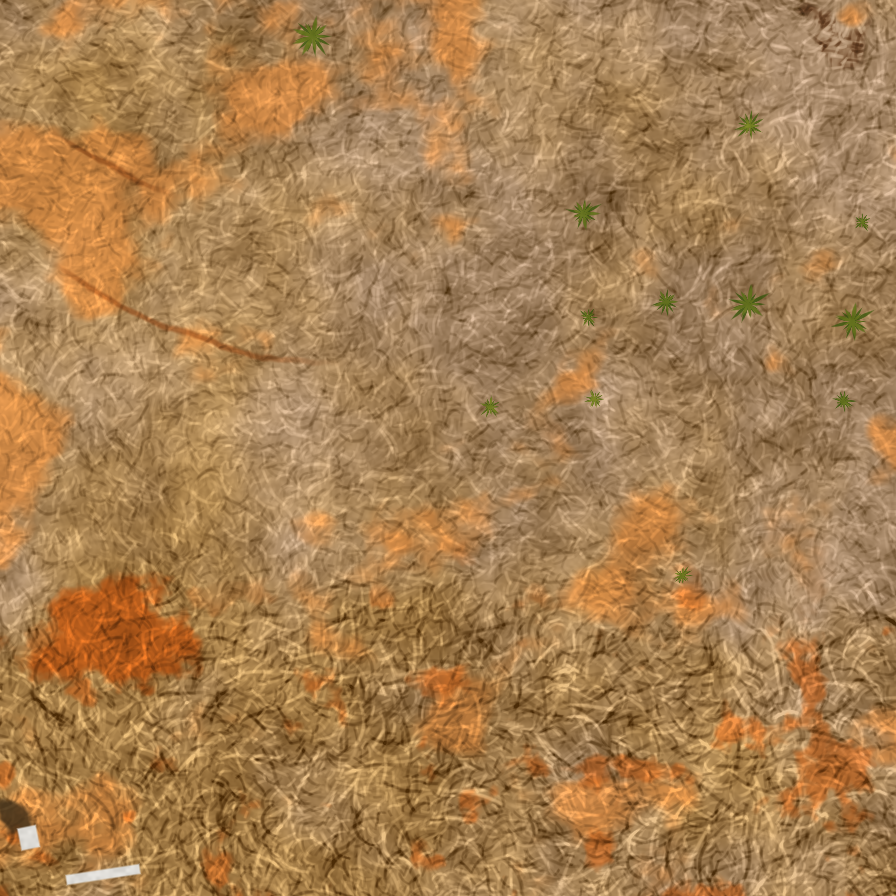
A three.js fragment shader for this texture:

```glsl
varying vec2 vUv;

const vec3 SHADOW_STRAW = vec3(0.41, 0.30, 0.155);
const vec3 PALE_STRAW = vec3(0.79, 0.675, 0.51);
const vec3 WARM_TINT = vec3(1.06, 0.99, 0.82);
const vec3 COOL_TINT = vec3(1.0, 0.985, 1.06);
const vec3 SOIL = vec3(0.83, 0.52, 0.24);
const vec3 RUST = vec3(0.76, 0.36, 0.09);
const vec3 DEAD_LEAF = vec3(0.36, 0.20, 0.09);
const vec3 LEAF_DARK = vec3(0.15, 0.27, 0.05);
const vec3 LEAF_LIGHT = vec3(0.47, 0.52, 0.11);
const vec3 LITTER = vec3(0.87, 0.86, 0.84);
const float STRAW_CONTRAST = 0.36;
const float TUFT_GRID = 10.0;
const float TUFT_CHANCE = 0.45;
const float STRAY_CHANCE = 0.06;
const float TAU = 6.2831853;

vec3 hash3(vec2 p) {
  vec3 q = fract(p.xyx * vec3(0.1031, 0.1030, 0.0973));
  q += dot(q, q.yxz + 33.33);
  return fract((q.xxy + q.yzz) * q.zyx);
}

float noise(vec2 p) {
  vec2 i = floor(p), f = fract(p);
  f = f * f * (3.0 - 2.0 * f);
  float low = mix(hash3(i).x, hash3(i + vec2(1.0, 0.0)).x, f.x);
  float high = mix(hash3(i + vec2(0.0, 1.0)).x, hash3(i + 1.0).x, f.x);
  return mix(low, high, f.y);
}

float fbm(vec2 p) {
  float sum = 0.0, amp = 0.5;
  for (int i = 0; i < 4; i++) {
    sum += amp * noise(p);
    p = mat2(1.6, 1.2, -1.2, 1.6) * p + 17.3;
    amp *= 0.5;
  }
  return sum / 0.9375;
}

vec2 rotate(vec2 p, float a) {
  float c = cos(a), s = sin(a);
  return vec2(c * p.x + s * p.y, c * p.y - s * p.x);
}

// Signed light and dark of scattered, slightly bent blades
float strawLayer(vec2 uv, float density, float width, float flow, float seed) {
  vec2 p = uv * density + seed;
  float tone = 0.0;
  for (int j = -1; j <= 1; j++)
  for (int i = -1; i <= 1; i++)
  for (int k = 0; k < 3; k++) {
    vec2 cell = floor(p) + vec2(float(i), float(j));
    vec3 place = hash3(cell + 57.0 * float(k));
    vec3 look = hash3(cell + 57.0 * float(k) + 211.0);
    vec2 d = rotate(p - cell - place.xy, flow + (place.z - 0.5) * 2.4);
    d.y += (look.z - 0.5) * d.x * d.x;
    float halfLen = mix(0.35, 0.95, look.y);
    float across = 1.0 - smoothstep(0.15 * width, width, abs(d.y));
    float along = 1.0 - smoothstep(0.6 * halfLen, halfLen, abs(d.x));
    tone += (look.x * 2.0 - 1.0) * across * along;
  }
  return tone;
}

// Star of tapering leaves, split into angular sectors
float leafStar(vec2 d, float radius, float leaves, float seed) {
  float turn = (atan(d.y, d.x) / TAU + 0.5) * leaves;
  float reach = radius * mix(0.45, 1.0, hash3(vec2(floor(turn), seed)).x);
  float taper = 1.0 - length(d) / reach;
  return smoothstep(-0.08, 0.22, taper - 1.5 * abs(fract(turn) - 0.5));
}

float softEllipse(vec2 p, vec2 centre, vec2 radii, float ragged) {
  return 1.0 - smoothstep(0.7, 1.1, length((p - centre) / radii) + ragged);
}

float softBox(vec2 d, vec2 halfSize) {
  vec2 q = abs(d) - halfSize;
  return 1.0 - smoothstep(-0.001, 0.002, max(q.x, q.y));
}

void main() {
  vec2 uv = vUv;
  float rough = fbm(uv * 28.0) - 0.5;
  float broad = fbm(uv * 6.0 + 40.0) - 0.5;
  float left = 1.0 - smoothstep(0.1, 0.65, uv.x);
  float thatch = 1.0 - smoothstep(0.28, 0.42, uv.y + 0.25 * broad);

  // Dry straw mat
  float flow = 0.8 + 3.2 * (noise(uv * 7.0) - 0.5);
  float straw = strawLayer(uv, 27.0, 0.09, flow, 3.0) * mix(0.55, 1.2, thatch)
    + strawLayer(uv, 46.0, 0.14, flow, 91.0)
    + strawLayer(uv, 78.0, 0.19, flow, 173.0) * 0.85;
  float grain = noise(uv * 210.0) - 0.5;
  float tone = 0.59 + STRAW_CONTRAST * mix(0.8, 1.15, thatch) * straw
    + 0.65 * rough + 0.45 * broad + 0.16 * grain - 0.12 * thatch;
  tone = clamp(tone, -0.35, 1.25);
  vec3 colour = mix(SHADOW_STRAW, PALE_STRAW, tone);
  float warmth = clamp(0.15 + 0.45 * left + 0.5 * thatch + 1.6 * (fbm(uv * 9.0 + 8.0) - 0.5), 0.0, 1.0);
  colour *= mix(COOL_TINT, WARM_TINT, warmth);

  // Bare soil showing through
  float light = 0.72 + 0.46 * tone;
  float bias = 0.10 * left * smoothstep(0.35, 0.5, uv.y) - 0.03;
  float soil = smoothstep(0.57, 0.73, fbm(uv * vec2(8.0, 10.0) + 71.0) + bias + 0.15 * rough);
  colour = mix(colour, SOIL * light, 0.75 * soil);
  float flecks = thatch * smoothstep(0.60, 0.74, fbm(uv * 21.0 + 130.0));
  float scar = softEllipse(uv, vec2(0.115, 0.29), vec2(0.105, 0.058), 1.4 * rough + broad);
  colour = mix(colour, RUST * light, max(0.6 * flecks, 0.88 * scar));

  // Curved ruts
  float rutY = 0.595 + 1.06 * (0.38 - uv.x) * (0.38 - uv.x) + 0.012 * rough;
  float rutSpan = smoothstep(0.05, 0.1, uv.x) * (1.0 - smoothstep(0.26, 0.4, uv.x));
  float rut = 1.0 - smoothstep(0.001, 0.006, abs(uv.y - rutY));
  float upperRut = 1.0 - smoothstep(0.001, 0.005, abs(uv.y - rutY - 0.15));
  upperRut *= 1.0 - smoothstep(0.14, 0.21, uv.x);
  colour = mix(colour, mix(DEAD_LEAF, RUST, 0.45) * light, 0.65 * rutSpan * max(rut, upperRut));

  // Withered clump
  float clump = softEllipse(uv, vec2(0.93, 0.955), vec2(0.042, 0.038), 2.0 * rough);
  colour = mix(colour, DEAD_LEAF * (0.6 + 0.9 * tone), 0.8 * clump * smoothstep(-0.2, 0.3, 0.6 - tone));

  // Green tufts, denser on the right
  vec2 cell = floor(uv * TUFT_GRID);
  vec3 place = hash3(cell + 313.0);
  vec3 look = hash3(cell + 547.0);
  bool meadow = cell.x > 4.5 && cell.y > 2.5 && cell.y < 8.5;
  float present = step(place.z, meadow ? TUFT_CHANCE : STRAY_CHANCE);
  vec2 d = fract(uv * TUFT_GRID) - mix(vec2(0.35), vec2(0.65), place.xy);
  float radius = mix(0.13, 0.34, look.x * look.x);
  float under = leafStar(d, radius, 13.0, look.y * 90.0);
  float over = leafStar(rotate(d, 0.7), radius * 0.85, 9.0, look.z * 90.0);
  vec3 leaf = mix(LEAF_DARK, LEAF_LIGHT, clamp(0.25 + 0.5 * look.y * tone + 0.35 * over, 0.0, 1.0));
  colour = mix(colour, leaf, 0.88 * present * max(under, over));

  // Pale litter in the corner
  float gap = softEllipse(uv, vec2(0.02, 0.085), vec2(0.024, 0.022), 1.5 * rough);
  colour = mix(colour, SHADOW_STRAW * 0.5, 0.75 * gap);
  float chip = softBox(rotate(uv - vec2(0.032, 0.065), 0.2), vec2(0.010, 0.012));
  float strip = softBox(rotate(uv - vec2(0.115, 0.024), 0.15), vec2(0.041, 0.005));
  colour = mix(colour, LITTER + 0.08 * grain, max(chip, strip));

  gl_FragColor = vec4(clamp(colour, 0.0, 1.0), 1.0);
}
```
